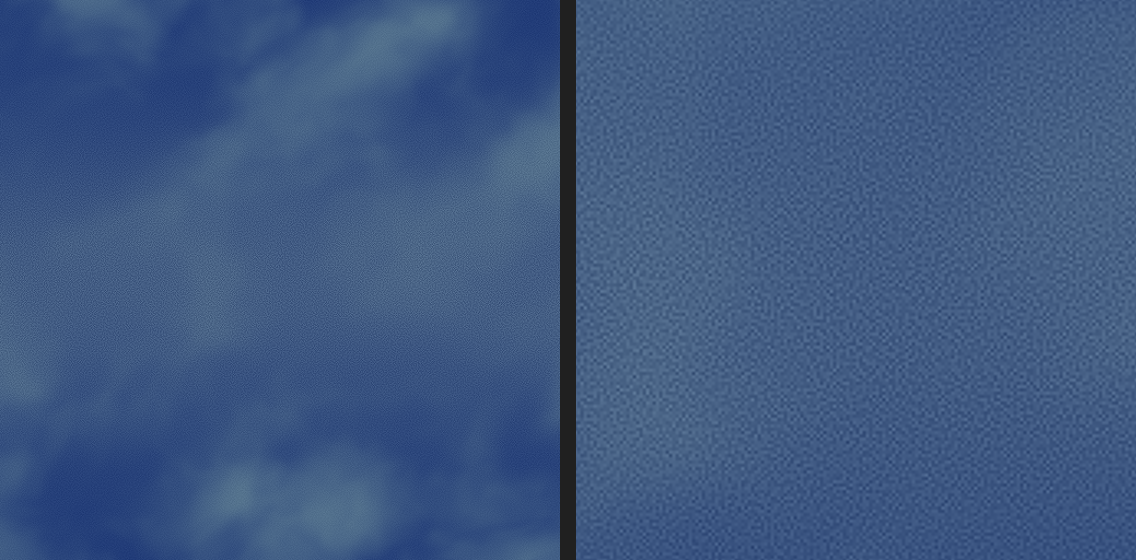
Left: the whole. Right: its middle third, enlarged.
Write a WebGL 1 fragment shader that draws this texture.

```glsl
precision highp float;
// Soft teal clouds on deep blue, with a grainy pale haze band across the middle.
uniform vec2 u_resolution;

float hash(vec2 p) {
  vec3 q = fract(p.xyx * vec3(0.1031, 0.1030, 0.0973));
  q += dot(q, q.yzx + 33.33);
  return fract((q.x + q.y) * q.z);
}

float valueNoise(vec2 p) {
  vec2 cell = floor(p);
  vec2 f = fract(p);
  f = f * f * (3.0 - 2.0 * f);
  return mix(mix(hash(cell), hash(cell + vec2(1.0, 0.0)), f.x),
             mix(hash(cell + vec2(0.0, 1.0)), hash(cell + vec2(1.0, 1.0)), f.x), f.y);
}

float fbm(vec2 p) {
  float sum = 0.0;
  float weight = 0.55;
  for (int octave = 0; octave < 4; octave++) {
    sum += weight * valueNoise(p);
    p = mat2(1.6, 1.2, -1.2, 1.6) * p + 17.3;
    weight *= 0.45;
  }
  return sum;
}

// Fine speckle minus the mean of its four neighbours: even, without direction
float speckle(vec2 uv) {
  vec2 p = uv * 512.0 - 0.5;
  vec2 stepX = vec2(1.0, 0.0);
  vec2 stepY = vec2(0.0, 1.0);
  float around = valueNoise(p + stepX) + valueNoise(p - stepX)
               + valueNoise(p + stepY) + valueNoise(p - stepY);
  return valueNoise(p) - 0.25 * around;
}

void main() {
  vec2 uv = gl_FragCoord.xy / u_resolution;

  // Gently bent clouds, slightly drawn out along a rising diagonal
  vec2 p = mat2(0.8, -0.6, 0.6, 0.8) * uv * vec2(5.4, 6.6) + 5.0;
  vec2 bend = vec2(fbm(p * 0.8 + 3.1), fbm(p * 0.8 + 28.4)) - 0.5;
  float cloud = smoothstep(0.15, 0.95, fbm(p + 0.8 * bend));

  // Haze covers the clouds towards the middle height
  float offset = (uv.y - 0.5) / 0.27;
  float haze = exp(-offset * offset);
  float light = mix(cloud * 0.95 - 0.06, 0.53 + 0.2 * (cloud - 0.4), haze);

  vec3 deepBlue = vec3(0.140, 0.245, 0.475);
  vec3 paleTeal = vec3(0.385, 0.510, 0.580);
  vec3 color = mix(deepBlue, paleTeal, light);
  color += vec3(0.010, -0.004, -0.008) * haze;

  // Grain is strongest inside the haze
  color += speckle(uv) * mix(0.04, 0.13, haze) * vec3(1.0, 1.05, 0.95);
  gl_FragColor = vec4(color, 1.0);
}
```
